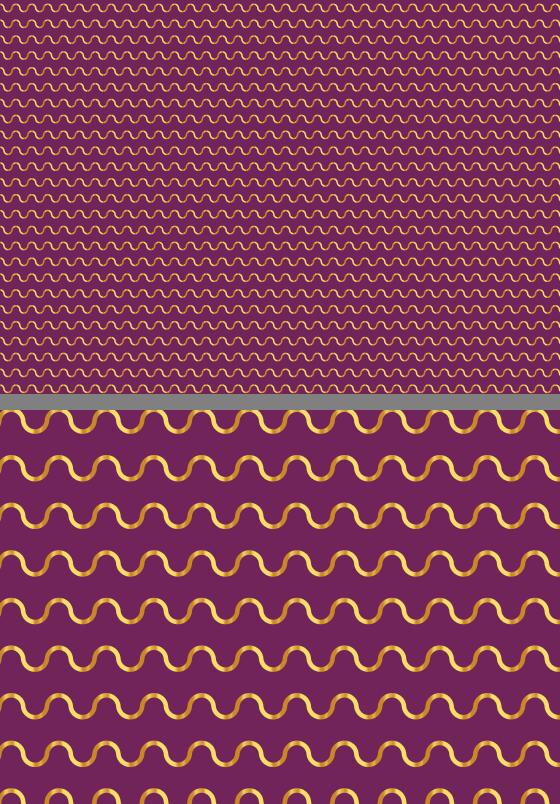
Top, the full canvas; bottom, a detail of the centre.
A WebGL 2 fragment shader for this pattern:

```glsl
#version 300 es
precision highp float;

uniform vec2 u_resolution;
out vec4 fragColor;

const float TAU = 6.2831853;
const float ROWS = 24.83;        // wave rows over the canvas height
const float SAG = 0.23;          // arc height, in wave periods
const float HALF_CHORD = 0.25;   // half the width of one arc
const float HALF_LINE = 0.048;   // half the ribbon thickness

const vec3 PLUM = vec3(0.44, 0.14, 0.35);
const vec3 AMBER = vec3(0.79, 0.53, 0.15);
const vec3 LIGHT_GOLD = vec3(0.97, 0.87, 0.40);

// Distance to an upward arc whose ends rest on y = 0
float arcDistance(vec2 p, float halfChord, float sag) {
    float radius = (halfChord * halfChord + sag * sag) / (2.0 * sag);
    vec2 centre = vec2(0.0, sag - radius);
    float onArc = abs(length(p - centre) - radius);
    float toEnd = length(vec2(abs(p.x) - halfChord, p.y));
    return p.y >= 0.0 ? onArc : toEnd;
}

// Chain of alternating crests and troughs, with crests at whole x
float waveDistance(vec2 p, float halfChord, float sag) {
    vec2 crest = vec2(fract(p.x + 0.5) - 0.5, p.y);
    vec2 trough = vec2(fract(p.x) - 0.5, -p.y);
    return min(arcDistance(crest, halfChord, sag),
               arcDistance(trough, halfChord, sag));
}

// Soft periodic bump around a phase
float bump(float phase, float centre, float width) {
    float offset = fract(phase - centre + 0.5) - 0.5;
    return 1.0 - smoothstep(0.0, width, abs(offset));
}

// Metallic sheen: bright falling legs, dark rising legs, glints on the curves
vec3 goldSheen(float phase, vec3 dark, vec3 light) {
    float tone = smoothstep(0.1, 0.85, 0.5 + 0.5 * sin(TAU * phase));
    tone += 0.75 * bump(phase, 0.89, 0.09);
    tone += 0.45 * bump(phase, 0.62, 0.06);
    tone -= 0.60 * bump(phase, 0.03, 0.07);
    tone -= 0.50 * bump(phase, 0.51, 0.07);
    return mix(dark, light, clamp(tone, 0.0, 1.0));
}

void main() {
    // Square cells, one wave period each, with rows counted from the top
    float cellsPerPixel = ROWS / u_resolution.y;
    vec2 cell = gl_FragCoord.xy * cellsPerPixel;
    float fromTop = ROWS - cell.y;
    vec2 p = vec2(cell.x, 0.5 - fract(fromTop));

    // Ribbon coverage with a one-pixel soft edge
    float d = waveDistance(p, HALF_CHORD, SAG);
    float ribbon = clamp(0.5 + (HALF_LINE - d) / cellsPerPixel, 0.0, 1.0);

    vec3 gold = goldSheen(fract(p.x), AMBER, LIGHT_GOLD);
    fragColor = vec4(mix(PLUM, gold, ribbon), 1.0);
}
```
